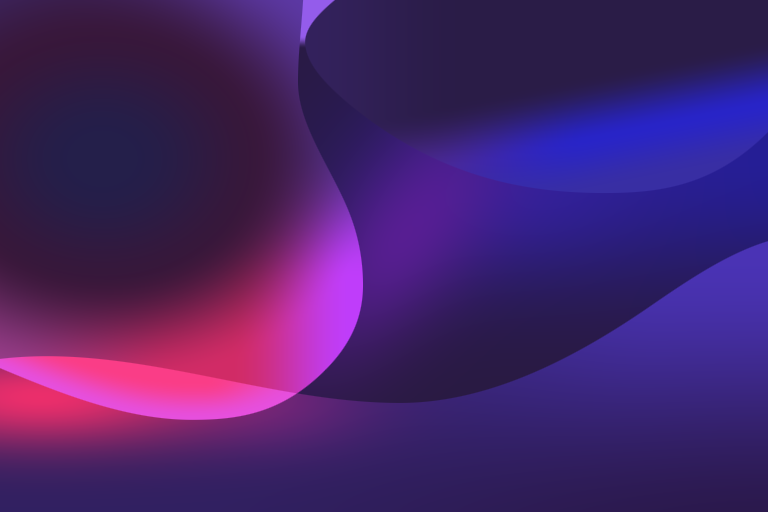
This background is drawn by a Shadertoy shader. Its source:

```glsl
// Translucent flowing sheets: a glowing blob, a sweeping wave and an oval lens.
// Edges are cubic pieces joined end to end; each sheet is filled by its own
// soft gradients and elliptical glows, then layered with smoothed coverage.

// Cubic between two knots, each given as (position, value, slope).
float cubic(float t, vec3 a, vec3 b) {
    float w = b.x - a.x;
    float s = clamp((t - a.x) / w, 0.0, 1.0);
    float r = 1.0 - s;
    return mix(a.y, b.y, s * s * (3.0 - 2.0 * s))
         + w * s * r * (a.z * r - b.z * s);
}

// Two cubic pieces sharing the middle knot.
float cubicPair(float t, vec3 a, vec3 b, vec3 c) {
    return t < b.x ? cubic(t, a, b) : cubic(t, b, c);
}

// Soft elliptical glow, turned by an angle.
float glow(vec2 p, vec2 center, vec2 radius, float angle) {
    vec2 q = p - center;
    float c = cos(angle), s = sin(angle);
    q = vec2(c * q.x + s * q.y, c * q.y - s * q.x) / radius;
    return exp(-dot(q, q));
}

float cover(float d) {
    return clamp(d / max(fwidth(d), 1e-5) + 0.5, 0.0, 1.0);
}

// Edges
float waveHeight(float x) {
    vec3 crest = vec3(1.27, 0.402, 0.69);
    return x < 1.27
        ? cubicPair(x, vec3(0.0, 0.299, 0.12), vec3(0.781, 0.213, 0.0), crest)
        : cubic(x, crest, vec3(1.5, 0.529, 0.3));
}

float blobSide(float y) {
    vec3 shoulder = vec3(0.58, 0.684, -0.38);
    return y < 0.58
        ? cubicPair(y, vec3(0.277, 0.635, 1.0), vec3(0.443, 0.709, 0.0), shoulder)
        : cubicPair(y, shoulder, vec3(0.84, 0.582, 0.0), vec3(1.0, 0.592, 0.06));
}

float blobFloor(float x) {
    return cubicPair(x, vec3(0.0, 0.281, -0.42), vec3(0.375, 0.18, 0.0),
                     vec3(0.635, 0.277, 1.0));
}

float lensSide(float y) {
    return cubicPair(y, vec3(0.795, 0.684, -1.2), vec3(0.918, 0.596, 0.0),
                     vec3(1.0, 0.654, 1.2));
}

float lensFloor(float x) {
    return cubicPair(x, vec3(0.684, 0.795, -0.82), vec3(1.18, 0.623, 0.0),
                     vec3(1.5, 0.742, 1.0));
}

// Fills
vec3 groundColor(vec2 p) {
    vec3 c = mix(vec3(0.19, 0.125, 0.38), vec3(0.165, 0.095, 0.29),
                 smoothstep(0.3, 1.5, p.x));
    float rise = smoothstep(-0.05, 0.52, p.y) * smoothstep(0.2, 1.3, p.x);
    c = mix(c, vec3(0.29, 0.2, 0.71), rise);
    c = mix(c, vec3(0.4, 0.14, 0.5), 0.7 * glow(p, vec2(0.54, 0.21), vec2(0.2, 0.09), 0.0));
    return mix(c, vec3(0.92, 0.18, 0.42), glow(p, vec2(0.08, 0.225), vec2(0.36, 0.095), 0.0));
}

vec3 sheetColor(vec2 p) {
    vec3 c = vec3(0.16, 0.1, 0.255);
    c = mix(c, vec3(0.14, 0.115, 0.58), glow(p, vec2(1.5, 0.7), vec2(0.6, 0.24), 0.0));
    c = mix(c, vec3(0.2, 0.13, 0.64), 0.8 * glow(p, vec2(1.05, 0.64), vec2(0.3, 0.17), 0.2));
    c = mix(c, vec3(0.37, 0.12, 0.6), 0.85 * glow(p, vec2(0.79, 0.54), vec2(0.29, 0.13), 0.9));
    // Lilac gap beside the tip of the lens
    return mix(c, vec3(0.58, 0.36, 0.92), smoothstep(0.905, 0.93, p.y));
}

vec3 lensColor(vec2 p) {
    float depth = 0.91 - 0.2 * (1.5 - p.x) - p.y;
    vec3 dusk = mix(vec3(0.2, 0.13, 0.36), vec3(0.165, 0.11, 0.28),
                    smoothstep(0.6, 0.9, p.x));
    vec3 blue = mix(vec3(0.3, 0.16, 0.58), vec3(0.155, 0.14, 0.79),
                    smoothstep(0.8, 1.15, p.x));
    blue = mix(blue, vec3(0.22, 0.18, 0.64), smoothstep(0.1, 0.22, depth));
    return mix(dusk, blue, smoothstep(-0.01, 0.12, depth));
}

vec3 blobColor(vec2 p) {
    float r = length((p - vec2(0.2, 0.69)) * vec2(1.0, 1.25));
    vec3 core = mix(vec3(0.14, 0.12, 0.29), vec3(0.22, 0.09, 0.225),
                    smoothstep(0.05, 0.33, r));
    vec3 roof = mix(vec3(0.24, 0.16, 0.42), vec3(0.36, 0.22, 0.64),
                    smoothstep(0.1, 0.5, p.x));
    vec3 base = mix(vec3(0.6, 0.24, 0.54), vec3(0.82, 0.17, 0.4),
                    smoothstep(0.0, 0.35, p.x));
    base = mix(base, vec3(0.75, 0.24, 0.98), smoothstep(0.45, 0.69, p.x));
    vec3 rim = mix(roof, base, smoothstep(0.72, 0.45, p.y));
    return mix(core, rim, smoothstep(0.28, 0.56, r));
}

vec3 crescentColor(vec2 p) {
    float pink = smoothstep(0.0, 0.075, p.y - blobFloor(p.x));
    pink *= 1.0 - 0.7 * smoothstep(0.4, 0.58, p.x);
    return mix(vec3(0.9, 0.31, 0.87), vec3(0.98, 0.24, 0.53), pink);
}

void mainImage(out vec4 fragColor, in vec2 fragCoord) {
    vec2 p = fragCoord / iResolution.xy * vec2(1.5, 1.0);
    float wave = cover(p.y - waveHeight(p.x));
    float lens = cover(p.x - lensSide(p.y)) * cover(p.y - lensFloor(p.x));
    float blob = cover(blobSide(p.y) - p.x) * cover(p.y - blobFloor(p.x));

    // Ground and sheet, then the lens, then the blob on top
    vec3 color = mix(groundColor(p), sheetColor(p), wave);
    color = mix(color, lensColor(p), lens);
    color = mix(color, mix(crescentColor(p), blobColor(p), wave), blob);
    fragColor = vec4(color, 1.0);
}
```
